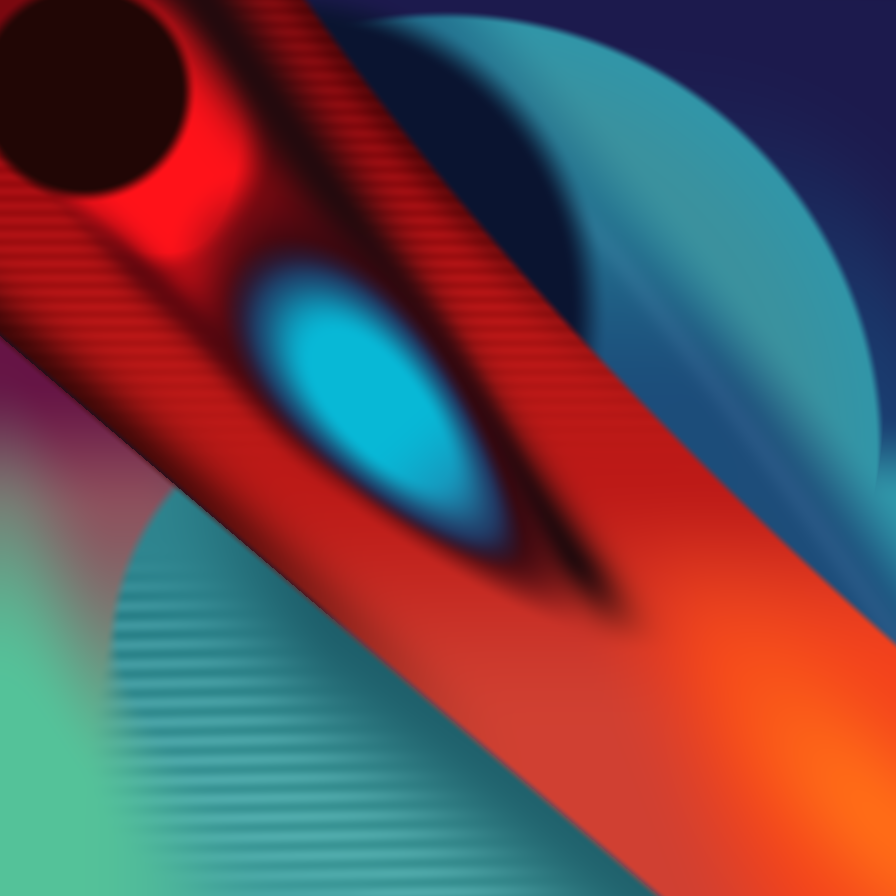
Give the GLSL for this background, as a WebGL 1 fragment shader.

```glsl
precision highp float;
uniform vec2 u_resolution;

// 1 inside (d < 0), 0 outside, with a soft edge
float inside(float d, float blur) {
  return 1.0 - smoothstep(-blur, blur, d);
}

float bell(float d, float width) {
  return exp(-d * d / (width * width));
}

float disc(vec2 p, vec2 center, float radius, float blur) {
  return inside(length(p - center) - radius, blur);
}

float scanlines(float y, float count) {
  return sin(6.28318 * y * count);
}

// Night sky with a teal ring around a dark hollow
vec3 upperScene(vec2 p) {
  vec2 center = vec2(0.495, 0.505);
  float rim = length(p - center) - 0.488;
  vec3 sky = mix(vec3(0.11, 0.10, 0.30), vec3(0.10, 0.25, 0.45),
                 bell(max(rim, 0.0), 0.09) * smoothstep(0.0, 0.55, p.y));
  vec3 ring = mix(vec3(0.18, 0.59, 0.67), vec3(0.23, 0.57, 0.62), bell(rim + 0.11, 0.09));

  // Folded inner side of the ring
  float foldX = 0.51 + 0.85 * p.y - 0.12 * p.y * p.y;
  float fold = inside(p.x - foldX, 0.06);
  vec3 foldColor = mix(vec3(0.13, 0.43, 0.55), vec3(0.10, 0.27, 0.46), smoothstep(0.2, 0.46, p.y));
  ring = mix(ring, foldColor, fold * 0.9);
  ring += 0.04 * bell(p.x - foldX + 0.055, 0.018) * smoothstep(0.15, 0.3, p.y);

  float lowerRight = smoothstep(0.46, 0.56, p.y);
  vec3 color = mix(sky, ring, max(inside(rim, 0.006), lowerRight));
  float hollow = length(p - vec2(0.312, 0.648 - 0.30)) - 0.346;
  return mix(color, vec3(0.04, 0.08, 0.19), inside(hollow, 0.022));
}

// Purple to green haze with a striped teal disc, shaded by the band
vec3 lowerScene(vec2 p, float distanceBelow) {
  vec3 haze = mix(vec3(0.40, 0.08, 0.27), vec3(0.56, 0.31, 0.36), smoothstep(0.42, 0.58, p.y));
  float green = smoothstep(0.53, 0.90, p.y + 0.13 * (1.0 - smoothstep(0.0, 0.13, p.x)));
  haze = mix(haze, vec3(0.33, 0.76, 0.60), green);
  haze = mix(haze, vec3(0.25, 0.62, 0.62), smoothstep(0.08, 0.35, p.x) * smoothstep(0.75, 0.95, p.y));

  vec3 teal = mix(vec3(0.18, 0.52, 0.56), vec3(0.27, 0.63, 0.63), smoothstep(0.58, 0.95, p.y));
  float stripeFade = smoothstep(0.59, 0.70, p.y) * smoothstep(0.02, 0.15, distanceBelow);
  teal += 0.045 * scanlines(p.y + 0.02 * p.x, 46.0) * stripeFade;
  float d = length(p - vec2(0.405, 0.73)) - 0.28;
  float edgeBlur = mix(0.008, 0.07, smoothstep(0.70, 0.92, p.y));
  vec3 color = mix(haze, teal, max(inside(d, edgeBlur), smoothstep(0.3, 0.45, p.x)));
  float shade = bell(distanceBelow, 0.095) * smoothstep(0.15, 0.38, p.x);
  return mix(color, vec3(0.10, 0.34, 0.39), shade * 0.85);
}

// Red diagonal band, warming to orange at the lower right
vec3 bandColor(vec2 p, float fromTop, float fromBottom) {
  vec3 color = mix(vec3(0.62, 0.04, 0.06), vec3(0.74, 0.10, 0.09), smoothstep(0.1, 0.55, p.y));
  color = mix(color, vec3(0.82, 0.26, 0.20), smoothstep(0.52, 0.82, p.y) * 0.95);
  float warm = smoothstep(-0.05, 0.13, p.x - 0.68 - 0.4 * (p.y - 0.70)) * smoothstep(0.53, 0.76, p.y);
  color = mix(color, vec3(0.95, 0.25, 0.11), warm);
  float streak = bell(p.y - 0.77 - 0.80 * (p.x - 0.80), 0.11);
  color = mix(color, vec3(1.0, 0.42, 0.09), streak * smoothstep(0.72, 0.98, p.x));
  color += vec3(0.035, 0.01, 0.01) * scanlines(p.y, 62.0) * (1.0 - smoothstep(0.3, 0.55, p.y));

  // Shaded borders
  color *= 1.0 - 0.45 * bell(fromTop, 0.025) * (1.0 - smoothstep(0.15, 0.5, p.y));
  color *= 1.0 - 0.65 * bell(fromBottom, 0.04) * (1.0 - smoothstep(0.1, 0.6, p.x));

  // Dim recess and bright crescent above the crease
  float crease = (p.y - 0.235 - 0.96 * (p.x - 0.085)) / 1.39;
  float slotX = p.x - 0.228 - 0.66 * p.y;
  float recess = inside(crease, 0.02) * inside(slotX, 0.02);
  color = mix(color, vec3(0.48, 0.03, 0.06), recess * (1.0 - smoothstep(0.38, 0.5, p.y)));
  float glow = disc(p, vec2(0.14, 0.145), 0.147, 0.025) + 0.7 * bell(length(p - vec2(0.235, 0.29)), 0.07);
  color = mix(color, vec3(1.0, 0.07, 0.10), min(glow, 1.0) * inside(crease + 0.005, 0.015));
  float creaseSpan = smoothstep(0.06, 0.16, p.x) * (1.0 - smoothstep(0.3, 0.4, p.x));
  color = mix(color, vec3(0.32, 0.02, 0.05), bell(crease, 0.022) * creaseSpan * 0.75);

  // Dark slot
  float slotWidth = mix(0.055, 0.034, smoothstep(0.0, 0.5, p.y));
  float slot = bell(slotX, slotWidth) * (1.0 - smoothstep(0.62, 0.73, p.y));
  color = mix(color, vec3(0.14, 0.04, 0.05), slot);

  // Cyan drop inside its dark socket
  vec2 q = p - vec2(0.435, 0.455);
  vec2 drop = vec2(dot(q, vec2(0.66, 0.75)), dot(q, vec2(0.75, -0.66)));
  float taper = 1.0 - 1.5 * drop.x;
  float socket = length(drop / vec2(0.285, 0.105 * taper));
  color = mix(color, vec3(0.21, 0.03, 0.06), 1.0 - smoothstep(0.68, 1.15, socket));
  float core = length((drop + vec2(0.005, 0.008)) / vec2(0.205, 0.083 * taper));
  color = mix(color, vec3(0.13, 0.17, 0.34), 1.0 - smoothstep(0.85, 1.15, core));
  vec3 cyan = mix(vec3(0.03, 0.72, 0.84), vec3(0.12, 0.52, 0.68), smoothstep(0.02, 0.17, drop.x));
  color = mix(color, cyan, 1.0 - smoothstep(0.50, 1.02, core));

  // Dark oval in the corner
  return mix(color, vec3(0.13, 0.025, 0.02), disc(p, vec2(0.094, 0.102), 0.117, 0.009));
}

void main() {
  vec2 p = gl_FragCoord.xy / u_resolution;
  p.y = 1.0 - p.y; // measure downward from the top

  float fromTop = (0.341 + 0.70 * p.y + 0.30 * p.y * p.y - p.x) * 0.75;
  float fromBottom = (0.375 + 0.85 * p.x - p.y) / 1.31;
  vec3 color = mix(lowerScene(p, max(-fromBottom, 0.0)), upperScene(p), step(0.0, fromBottom));
  float band = inside(-fromTop, 0.006) * inside(-fromBottom, 0.007);
  color = mix(color, bandColor(p, fromTop, fromBottom), band);
  gl_FragColor = vec4(color, 1.0);
}
```
